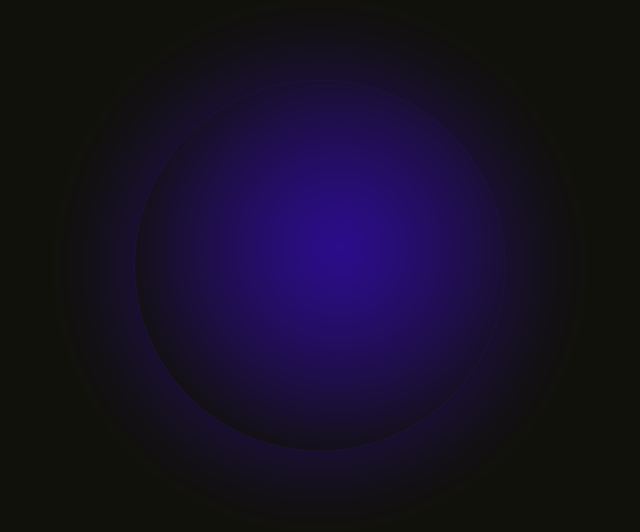
Give the GLSL for this background, as a WebGL 1 fragment shader.

```glsl
precision mediump float;
// A dark orb lit from within by an off-centre violet glow, on a near-black ground.
// The inside is a radial falloff, the outside a soft halo that starts at the rim,
// and a hair-thin line marks the circle where the two meet.

uniform vec2 u_resolution;

// Lengths are in canvas heights, measured from the canvas centre.
#define ORB_CENTER vec2(0.0, 0.001)
#define ORB_RADIUS 0.348
#define GLOW_CENTER vec2(0.035, 0.035)
#define GLOW_RADIUS 0.417
#define GLOW_POWER 1.275
#define HALO_WIDTH 0.175
#define HALO_STRENGTH 0.58
#define RIM_STRENGTH 0.012
#define GROUND_COLOR vec3(0.067, 0.065, 0.046)
#define GLOW_COLOR vec3(0.170, 0.048, 0.540)

// Light inside the orb: 1 at the glow centre, 0 at its outer reach.
float innerGlow(vec2 p) {
  float d = min(length(p - GLOW_CENTER) / GLOW_RADIUS, 1.0);
  return 1.0 - pow(d, GLOW_POWER);
}

// Blurred disc edge: half of the full strength at the rim, fading outward.
float outerHalo(float edge) {
  return HALO_STRENGTH * (1.0 - smoothstep(-HALO_WIDTH, HALO_WIDTH, edge));
}

void main() {
  float pixel = 1.0 / u_resolution.y;
  vec2 p = (gl_FragCoord.xy - 0.5 * u_resolution) * pixel;

  // Signed distance to the rim and a smooth inside mask
  float edge = length(p - ORB_CENTER) - ORB_RADIUS;
  float inside = 1.0 - smoothstep(-0.75 * pixel, 0.75 * pixel, edge);

  // Glow inside, halo outside
  float light = mix(outerHalo(edge), innerGlow(p), inside);
  vec3 color = mix(GROUND_COLOR, GLOW_COLOR, light);

  // Faint rim line
  float rim = 1.0 - smoothstep(0.0, max(pixel, 0.0016), abs(edge));
  color += RIM_STRENGTH * rim;

  gl_FragColor = vec4(color, 1.0);
}
```
